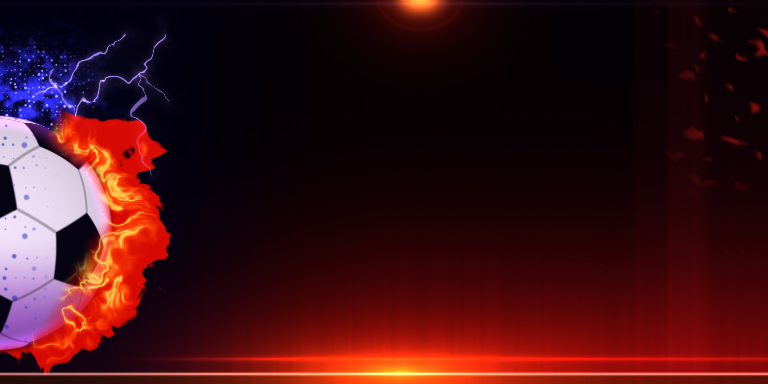
Give the GLSL for this background, as a Shadertoy shader.

```glsl
// A paneled ball wrapped in flame, spray and lightning beside a glowing red horizon.
// The ball is a truncated icosahedron projected on a sphere; fire and spray are
// warped value noise, and the stage lights are sums of exponential falloffs.

float hash(vec2 p) {
    vec3 q = fract(p.xyx * 0.1031);
    q += dot(q, q.yzx + 33.33);
    return fract((q.x + q.y) * q.z);
}

float noise(vec2 p) {
    vec2 i = floor(p), f = fract(p);
    f *= f * (3.0 - 2.0 * f);
    return mix(mix(hash(i), hash(i + vec2(1, 0)), f.x),
               mix(hash(i + vec2(0, 1)), hash(i + vec2(1, 1)), f.x), f.y);
}

float fbm(vec2 p) {
    float sum = 0.0, gain = 0.53;
    for (int i = 0; i < 4; i++) {
        sum += gain * noise(p);
        p = mat2(1.6, 1.2, -1.2, 1.6) * p + 5.7;
        gain *= 0.5;
    }
    return sum;
}

// Jagged thin line with a soft halo
float bolt(vec2 p, vec2 a, vec2 b) {
    p += 0.045 * (vec2(noise(p * 24.0), noise(p * 24.0 + 40.0)) - 0.5);
    p += 0.018 * (vec2(noise(p * 65.0), noise(p * 65.0 + 80.0)) - 0.5);
    vec2 ab = b - a;
    float d = length(p - a - ab * clamp(dot(p - a, ab) / dot(ab, ab), 0.0, 1.0));
    return 0.8 * smoothstep(0.0045, 0.0005, d) + 0.2 * exp(-d * 75.0);
}

// Scattered specks: one randomly sized disc per grid cell
float specks(vec2 p, float aa) {
    vec2 cell = floor(p);
    vec2 center = 0.3 + 0.4 * vec2(hash(cell), hash(cell + 19.0));
    float size = 0.28 * pow(hash(cell + 47.0), 3.0);
    return smoothstep(aa, -aa, length(fract(p) - center) - size) * step(0.04, size);
}

// x: signed margin of the dark pentagons, y: margin to the nearest seam
vec2 panels(vec3 n) {
    vec3 axis = vec3(0.492, 0.408, 0.769);
    vec3 u = normalize(cross(vec3(0, 1, 0), axis)), w = cross(axis, u), q;
    for (int i = 0; i < 3; i++) {
        float a = float(i) * 2.0944 - 0.44;
        q[i] = abs(0.5774 * dot(n, axis) + 0.8165 * (cos(a) * dot(n, u) + sin(a) * dot(n, w)));
    }
    float pent = 0.0, first = dot(q, vec3(0.5774)), second = 0.0;
    for (int i = 0; i < 3; i++) {
        pent = max(pent, dot(q, vec3(0, 0.5257, 0.8507)));
        for (float s = -1.0; s < 2.0; s += 2.0) {
            float h = dot(q, vec3(0.3568 * s, 0, 0.9342));
            second = max(second, min(first, h));
            first = max(first, h);
        }
        q = q.yzx;
    }
    return vec2(pent * 0.974 - first, first - second);
}

vec3 background(vec2 p) {
    vec3 col = mix(vec3(0.006, 0.0, 0.06), vec3(0.012, 0.0, 0.012), smoothstep(0.35, 0.85, p.x));
    float across = smoothstep(0.25, 1.1, p.x);
    col += vec3(0.48, 0.022, 0.02) * across * exp(-p.y * (2.3 + 3.7 * p.y));
    // Hot center of the horizon
    vec2 h = p - vec2(1.04, 0.03);
    col += vec3(0.65, 0.07, 0.01) * exp(-length(h * vec2(2.7, 11.0)));
    col += vec3(1.0, 0.7, 0.08) * exp(-length(h * vec2(8.0, 36.0)));
    // Upper lamp with its faint ring
    float lamp = length((p - vec2(1.094, 1.01)) * vec2(1.0, 1.25));
    col += vec3(0.75, 0.08, 0.02) * exp(-lamp * 13.0);
    col += vec3(1.0, 0.65, 0.2) * exp(-pow(lamp / 0.046, 2.0)) * 1.2;
    col += vec3(0.05, 0.01, 0.01) * exp(-pow((lamp - 0.11) / 0.006, 2.0));
    col += vec3(0.1, 0.07, 0.14) * exp(-abs(p.y - 0.99) * 200.0 - abs(p.x - 1.1) * 1.6);
    // Upright curtains of light
    float curtain = 0.35 * smoothstep(1.64, 1.66, p.x) + 0.65 * smoothstep(1.73, 1.75, p.x);
    col += vec3(0.075, 0.008, 0.01) * curtain * (1.0 - 0.7 * smoothstep(1.81, 1.86, p.x));
    col *= 0.96 + 0.08 * noise(vec2(p.x * 90.0, 1.0));
    // Tilted embers
    vec2 e = mat2(0.8, 0.6, -0.6, 0.8) * p + 0.03 * (noise(p * 40.0) - 0.5);
    float field = smoothstep(1.65, 1.98, p.x) * smoothstep(0.45, 0.65, p.y);
    return col + vec3(0.42, 0.05, 0.03) * field * specks(e * vec2(11.0, 22.0), 0.13);
}

void mainImage(out vec4 fragColor, in vec2 fragCoord) {
    float px = 1.0 / iResolution.y;
    vec2 p = fragCoord * px;
    vec3 col = background(p);

    // Blue spray above the ball
    float spray = exp(-dot(p - vec2(0.07, 0.74), (p - vec2(0.07, 0.74)) * vec2(38.0, 55.0)));
    float mist = smoothstep(0.55, 0.95, fbm(p * 48.0) + 0.35 * spray);
    col += vec3(0.16, 0.16, 0.85) * spray * (0.15 + 1.1 * mist);
    col += vec3(0.55, 0.6, 1.0) * smoothstep(0.1, 0.7, spray) * specks(p * 85.0, 0.15);

    // Ball shading and panels
    vec2 b = p - vec2(-0.013, 0.393);
    float r = length(b), a = atan(b.y, b.x), radius = 0.305;
    vec3 n = vec3(b, sqrt(max(radius * radius - r * r, 0.0))) / radius;
    vec2 panel = panels(n);
    vec3 skin = mix(vec3(0.6, 0.34, 0.76), vec3(0.91, 0.85, 0.94), smoothstep(-0.9, 0.0, n.y));
    skin *= 0.8 + 0.24 * n.z;
    skin = mix(skin, vec3(0.15, 0.22, 0.75), 0.7 * specks(p * 38.0 + 3.0, 0.1) * smoothstep(0.16, 0.02, p.x));
    skin *= 0.72 + 0.28 * smoothstep(0.003, 0.016, min(panel.y, abs(panel.x) + 0.005));
    skin = mix(skin, vec3(0.025, 0.012, 0.07), smoothstep(-0.006, 0.006, panel.x));
    skin += vec3(0.3, 0.1, 0.35) * smoothstep(0.26, radius, r);
    col = mix(col, skin, smoothstep(px, -px, r - radius));

    // Flames curling around the right side
    vec2 warp = vec2(fbm(p * 6.0), fbm(p * 6.0 + 17.0)) - 0.5;
    float outer = 0.345 + 0.09 * smoothstep(1.0, 0.6, a) * smoothstep(-1.5, -0.35, a);
    outer += 0.19 * (fbm(vec2(a * 4.5, r * 8.0) + warp * 3.0) - 0.5);
    float inner = 0.295 - 0.1 * exp(-pow((a + 0.4) / 0.4, 2.0)) + 0.13 * warp.x;
    float flame = smoothstep(outer + 0.006, outer - 0.008, r) * smoothstep(inner - 0.02, inner + 0.035, r);
    flame *= smoothstep(1.12, 0.95, a);
    float ridge = 1.0 - abs(2.0 * fbm(p * 8.0 + warp * 5.0) - 1.0);
    float heat = pow(ridge, 3.0) * smoothstep(outer + 0.02, outer - 0.1, r);
    vec3 fire = mix(vec3(0.84, 0.04, 0.01), vec3(1.0, 0.25, 0.02), smoothstep(0.1, 0.65, heat));
    fire = mix(fire, vec3(1.0, 0.8, 0.3), smoothstep(0.5, 1.0, heat));
    col = mix(col, fire, flame * mix(0.4 + 0.5 * heat, 1.0, smoothstep(0.27, 0.32, r)));

    // Lightning: a trunk with side branches
    vec2 fork = vec2(0.37, 0.8), root = vec2(0.19, 0.69), bend = vec2(0.26, 0.78);
    float arc = bolt(p, root, bend) + bolt(p, bend, fork) + bolt(p, fork, vec2(0.42, 0.91));
    arc += bolt(p, vec2(0.1, 0.74), vec2(0.32, 0.9)) + 0.7 * bolt(p, root, vec2(0.12, 0.82));
    arc += 0.7 * bolt(p, fork, vec2(0.36, 0.68)) + 0.5 * bolt(p, vec2(0.36, 0.68), vec2(0.395, 0.55));
    arc += 0.6 * bolt(p, fork, vec2(0.44, 0.74));
    col += vec3(0.62, 0.5, 0.85) * arc;

    // Horizon lines above a darker floor
    float middle = exp(-abs(p.x - 1.04) * 2.2);
    col *= mix(0.35 + 0.4 * middle, 1.0, smoothstep(0.02, 0.03, p.y));
    col += vec3(0.85, 0.12, 0.03) * exp(-abs(p.y - 0.065) * 230.0) * smoothstep(0.25, 0.8, p.x) * (0.3 + middle);
    col += vec3(0.3, 0.1, 0.01) * smoothstep(0.027, 0.02, p.y) * (0.3 + middle);
    col += vec3(1.0, 0.68, 0.6) * exp(-pow((p.y - 0.026) / 0.0035, 2.0)) * (0.75 + 0.25 * middle);
    fragColor = vec4(clamp(col, 0.0, 1.0), 1.0);
}
```
